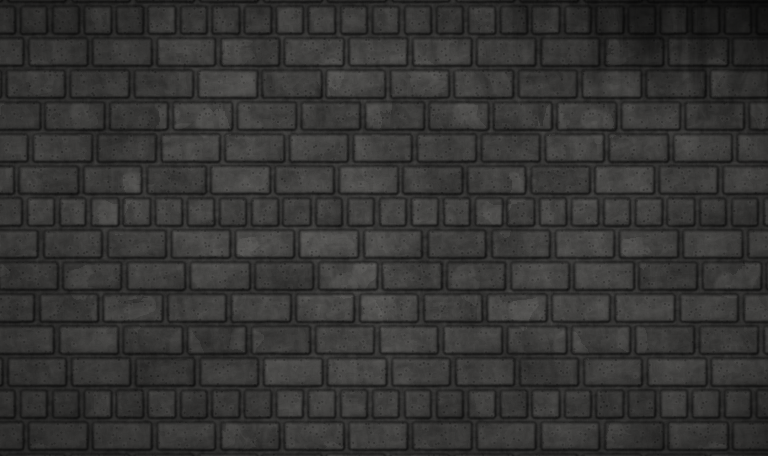
Give the GLSL for this texture, as a WebGL 1 fragment shader.

```glsl
precision highp float;
uniform vec2 u_resolution;

const float BRICKS_ACROSS = 12.0;
const vec2 TILE = vec2(6.0);          // repeat of the wall, in brick lengths
const float COURSE = 0.5;             // course height
const float JOINT = 0.035;            // half the joint width
const vec3 WARM_GREY = vec3(1.0, 0.992, 0.972);

float hash(vec2 p) {
  return fract(sin(dot(p, vec2(127.1, 311.7))) * 43758.5);
}

// Periodic cellular noise: x = distance to nearest point, y = its random value
vec2 cellular(vec2 p, vec2 period) {
  vec2 cell = floor(p);
  vec2 nearest = vec2(9.0, 0.0);
  for (int j = -1; j <= 1; j++) {
    for (int i = -1; i <= 1; i++) {
      vec2 c = cell + vec2(float(i), float(j));
      vec2 id = mod(c, period);
      vec2 point = c + 0.1 + 0.8 * vec2(hash(id), hash(id + 37.3));
      float d = distance(p, point);
      if (d < nearest.x) nearest = vec2(d, hash(id + 71.9));
    }
  }
  return nearest;
}

// Layered, warped sines, roughly -0.6 to 0.6
float mottle(vec2 p) {
  float sum = 0.0;
  float amp = 0.5;
  for (int i = 0; i < 5; i++) {
    p = mat2(0.8, -0.6, 0.6, 0.8) * p * 1.7 + 1.3;
    p += 0.6 * sin(p.yx * 1.3);
    sum += amp * sin(p.x) * sin(p.y);
    amp *= 0.65;
  }
  return sum;
}

float roundedBox(vec2 p, vec2 halfSize, float radius) {
  vec2 q = abs(p) - halfSize + radius;
  return length(max(q, 0.0)) + min(max(q.x, q.y), 0.0) - radius;
}

// Sideways shift of each of the twelve courses
float courseShift(float course) {
  vec4 shifts = course < 3.5 ? vec4(0.28, 0.41, 0.06, 0.67)
              : course < 7.5 ? vec4(0.48, 0.26, 0.39, 0.64)
              : vec4(0.94, 0.58, 0.89, 0.08);
  vec4 pick = vec4(equal(vec4(0.0, 1.0, 2.0, 3.0), vec4(mod(course, 4.0))));
  return dot(shifts, pick);
}

// Lighter flaked patches and dark pits, repeating with the wall
float wear(vec2 p, float rough) {
  vec2 flake = cellular(p * 2.0 + 0.25 * rough, TILE * 2.0);
  float light = smoothstep(0.76, 0.9, flake.y)
              * smoothstep(0.55, 0.4, flake.x + 0.35 * rough);
  vec2 pit = cellular(p * 12.0, TILE * 12.0);
  float dark = smoothstep(0.3, 0.1, pit.x) * step(0.75, pit.y);
  return 0.055 * light - 0.065 * dark + 0.03 * (pit.y - 0.5);
}

// Dim borders, with soot in the upper right corner
float shade(vec2 q, float soot) {
  float corner = length((q - 0.5) * vec2(1.0, 1.35)) + 0.12 * soot;
  return (1.0 - 0.85 * dot(q, q)) * (1.0 - 0.55 * smoothstep(0.42, 0.0, corner));
}

void main() {
  float pixel = BRICKS_ACROSS / u_resolution.x;
  vec2 p = vec2(gl_FragCoord.x, u_resolution.y - gl_FragCoord.y) * pixel;
  p.y -= 0.0625;

  // Course and brick; every sixth course is laid with half bricks
  float course = mod(floor(p.y / COURSE), 12.0);
  float width = mod(course, 6.0) < 0.5 ? 0.5 : 1.0;
  float along = (p.x - courseShift(course)) / width;
  vec2 id = vec2(mod(floor(along), TILE.x / width), course);
  vec2 size = vec2(width, COURSE);
  vec2 local = (fract(vec2(along, p.y / COURSE)) - 0.5) * size;

  // Slightly uneven outline
  float rough = mottle(p * 3.0);
  vec2 halfSize = 0.5 * size - JOINT;
  halfSize.x -= 0.015 * hash(id + 5.7);
  float d = roundedBox(local, halfSize, 0.045) + 0.008 * rough;
  float soft = max(0.015, 0.7 * pixel);
  float face = smoothstep(soft, -soft, d);

  // Brick face and mortar
  float brick = 0.278 + 0.06 * (hash(id + 2.3) - 0.5) + 0.045 * rough;
  brick += wear(p, rough);
  float mortar = 0.235 + 0.04 * mottle(p * 9.0);
  float tone = mix(mortar, brick, face);

  // Dark crevice, deeper below and right; faint lit upper edge
  float lower = clamp(dot(local / halfSize, vec2(0.35, 0.65)), -1.0, 1.0);
  float groove = d / 0.026;
  tone *= 1.0 - (0.42 + 0.16 * lower) * exp(-groove * groove);
  float rim = (d + 0.055) / 0.025;
  tone -= 0.022 * lower * exp(-rim * rim);

  // Broad stains, fine grain and overall light
  tone *= 1.0 + 0.14 * mottle(p * 0.45 + 4.0);
  tone += 0.022 * mottle(p * 14.0);
  float soot = mottle(p * vec2(3.0, 0.7));
  tone *= shade(gl_FragCoord.xy / u_resolution - 0.5, soot);

  gl_FragColor = vec4(max(tone, 0.02) * WARM_GREY, 1.0);
}
```
